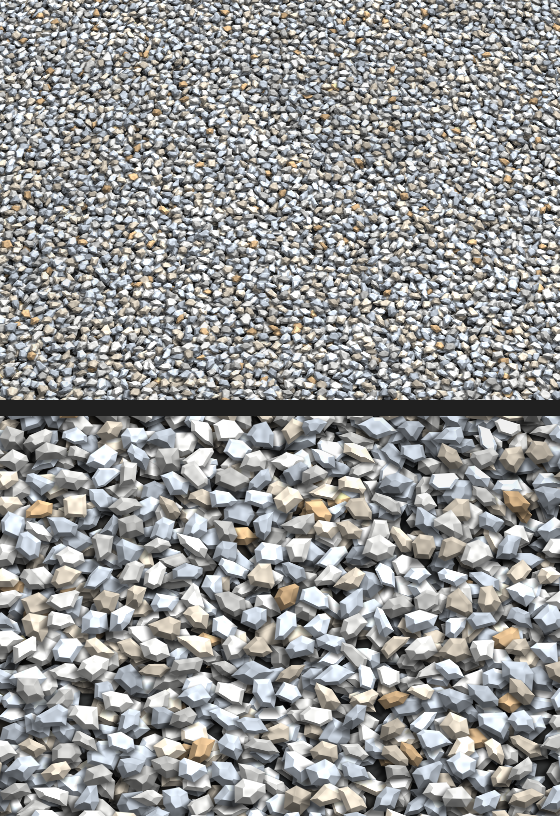
Top: the whole. Bottom: its middle third, enlarged.
Give the GLSL for this texture, as a Shadertoy shader.

```glsl
// Sunlit bed of pale crushed gravel, seen at a slight slant.
// Layers of jittered cells each hold one convex faceted chip; chips are painted
// back to front, every one shading its own facets and darkening what lies below.

const float TAU = 6.2831853;
const float CHIP_SIZE = 0.027;              // cell width in canvas heights
const vec2 CELL = vec2(1.0, 0.75);          // cell shape in chip units
const vec2 SUN = vec2(0.32, 0.95);          // direction towards the light
const int LAYERS = 4;
const int SIDES = 6;

const vec3 GAP = vec3(0.20, 0.20, 0.195);
const vec3 GREY = vec3(1.0, 1.0, 0.99);
const vec3 COOL = vec3(0.95, 0.995, 1.05);
const vec3 WARM = vec3(1.04, 0.99, 0.91);
const vec3 RUST = vec3(1.02, 0.86, 0.66);

float hash(vec2 p) {
    return fract(sin(dot(p, vec2(127.1, 311.7))) * 43758.5453);
}

float noise(vec2 p) {
    vec2 i = floor(p), f = fract(p);
    f = f * f * (3.0 - 2.0 * f);
    float low = mix(hash(i), hash(i + vec2(1, 0)), f.x);
    float high = mix(hash(i + vec2(0, 1)), hash(i + vec2(1, 1)), f.x);
    return mix(low, high, f.y);
}

vec2 rotate(vec2 p, float a) {
    float c = cos(a), s = sin(a);
    return vec2(c * p.x + s * p.y, c * p.y - s * p.x);
}

// Returns the signed edge distance (x) and the facet brightness (y).
vec2 chip(vec2 p, vec2 id, float blur) {
    float turn = (hash(id + 3.1) + hash(id + 5.7) - 1.0) * 1.3;
    float flatness = mix(1.1, 1.9, hash(id + 8.3));
    vec2 q = rotate(p, turn) * vec2(1.0, flatness);
    vec2 sun = rotate(SUN, turn);

    // The flat top is one more plane, below the edge by the bevel depth
    float edge = -mix(0.10, 0.30, hash(id + 11.9));
    float light = mix(0.92, 1.12, hash(id + 14.2));
    for (int k = 0; k < SIDES; k++) {
        vec2 key = id + vec2(float(k) * 1.73, 21.4);
        float angle = (float(k) + 0.7 * hash(key)) * TAU / float(SIDES);
        vec2 normal = vec2(cos(angle), sin(angle));
        float plane = dot(q, normal) - mix(0.31, 0.52, hash(key + 4.6));
        float facet = 0.76 + 0.36 * dot(normal, sun);
        light = mix(light, facet, smoothstep(-blur, blur, plane - edge));
        edge = max(edge, plane);
    }
    return vec2(edge, light);
}

vec3 chipTint(float pick) {
    vec3 tint = pick < 0.42 ? COOL : GREY;
    tint = pick > 0.72 ? WARM : tint;
    return pick > 0.95 ? RUST : tint;
}

// Paints one layer of chips over the colour beneath it.
vec3 paintLayer(vec3 color, vec2 p, float layer, float blur) {
    vec2 grid = p / CELL + layer * vec2(0.37, 0.61);
    vec2 home = floor(grid);
    for (int row = 1; row >= -1; row--) {
        for (int column = -1; column <= 1; column++) {
            vec2 cell = home + vec2(column, row);
            vec2 id = cell + layer * vec2(91.0, 57.0);
            vec2 jitter = vec2(hash(id), hash(id + 1.7)) - 0.5;
            vec2 local = (grid - cell - 0.5 - 0.6 * jitter) * CELL;
            vec2 shape = chip(local, id, blur);

            // Contact shadow, longest on the side away from the sun
            float reach = shape.x + 0.30 * dot(local, SUN);
            color *= 1.0 - 0.58 * smoothstep(0.17, -0.08, reach);

            float tone = mix(0.70, 1.06, hash(id + 31.3));
            float mottle = 0.90 + 0.20 * noise(p * 6.0 + id * 3.0);
            vec3 stone = chipTint(hash(id + 41.8)) * tone * shape.y * mottle;
            float cover = smoothstep(blur, -blur, shape.x);
            color = mix(color, min(stone, vec3(0.98)), cover);
        }
    }
    return color;
}

void mainImage(out vec4 fragColor, in vec2 fragCoord) {
    vec2 uv = fragCoord / iResolution.y;
    float centre = 0.5 * iResolution.x / iResolution.y;

    // Perspective: chips shrink gently towards the top
    float size = 1.14 - 0.28 * uv.y;
    vec2 ground = vec2((uv.x - centre) / size, -log(size) / 0.28);
    vec2 p = ground / CHIP_SIZE;
    float blur = 0.75 / (size * CHIP_SIZE * iResolution.y);

    // Soil in the gaps, then chips from the bottom of the pile upwards
    vec3 color = GAP * mix(vec3(1.08, 1.0, 0.9), vec3(0.9, 0.98, 1.08), noise(p * 0.5));
    for (int layer = 0; layer < LAYERS; layer++) {
        color = paintLayer(color, p, float(layer), blur);
    }

    // Broad, faint unevenness of the bed
    color *= 0.96 + 0.10 * noise(p * 0.16 + 7.0);
    fragColor = vec4(clamp(color, 0.0, 1.0), 1.0);
}
```
